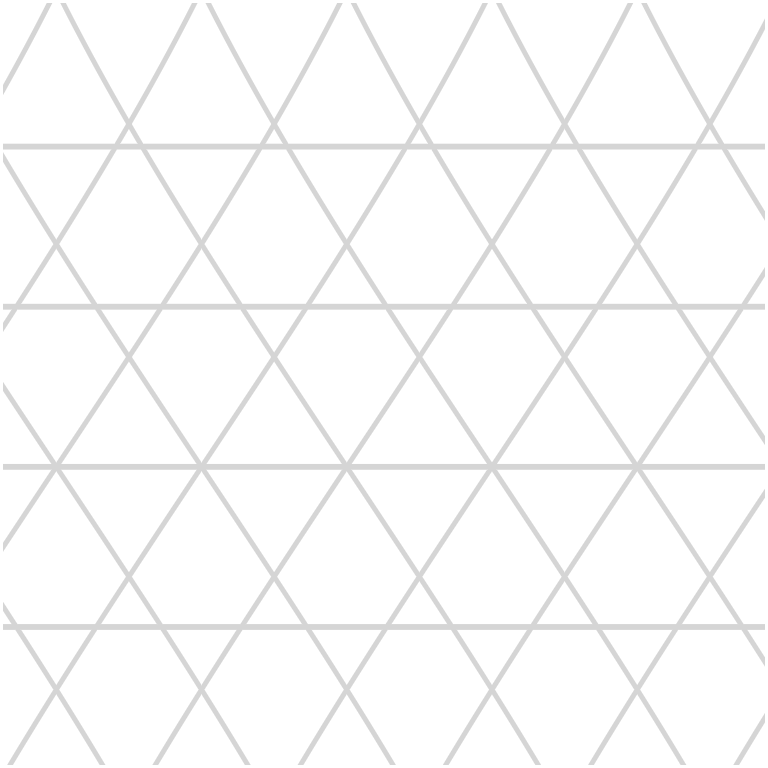
Write a WebGL 2 fragment shader that draws this pattern.

```glsl
#version 300 es
precision highp float;

#define COLUMN_STEP 0.1891
#define ROW_STEP 0.2085
#define NODE vec2(0.4515, 0.3921)
#define SLOPE 0.664
#define BEND 0.1437
#define ROW_WIDTH 0.0076
#define DIAGONAL_WIDTH 0.0065
#define MARGIN 0.0039
#define PAPER vec3(1.0)
#define LINE_GRAY vec3(0.835)

uniform vec2 u_resolution;
out vec4 fragColor;

// Distance to the nearest multiple of a step
float repeatDistance(float position, float period) {
  return abs(position - period * round(position / period));
}

// Antialiased coverage of a line
float stroke(float dist, float width, float pixel) {
  return clamp((0.5 * width - dist) / pixel + 0.5, 0.0, 1.0);
}

void main() {
  float side = min(u_resolution.x, u_resolution.y);
  float pixel = 1.0 / side;
  vec2 uv = gl_FragCoord.xy / side;
  vec2 p = uv - NODE;

  // Horizontal rules
  float rows = stroke(repeatDistance(p.y, ROW_STEP), ROW_WIDTH, pixel);

  // Mirrored diagonals that steepen away from the node row
  float shift = p.y * (SLOPE - BEND * p.y * p.y);
  float lean = SLOPE - 3.0 * BEND * p.y * p.y;
  float across = min(repeatDistance(p.x - shift, COLUMN_STEP),
                     repeatDistance(p.x + shift, COLUMN_STEP));
  float diagonals = stroke(across * inversesqrt(1.0 + lean * lean), DIAGONAL_WIDTH, pixel);

  // Blank margin around the sheet
  vec2 edge = min(uv, u_resolution / side - uv);
  float inside = clamp((min(edge.x, edge.y) - MARGIN) / pixel + 0.5, 0.0, 1.0);

  float ink = max(rows, diagonals) * inside;
  fragColor = vec4(mix(PAPER, LINE_GRAY, ink), 1.0);
}
```
